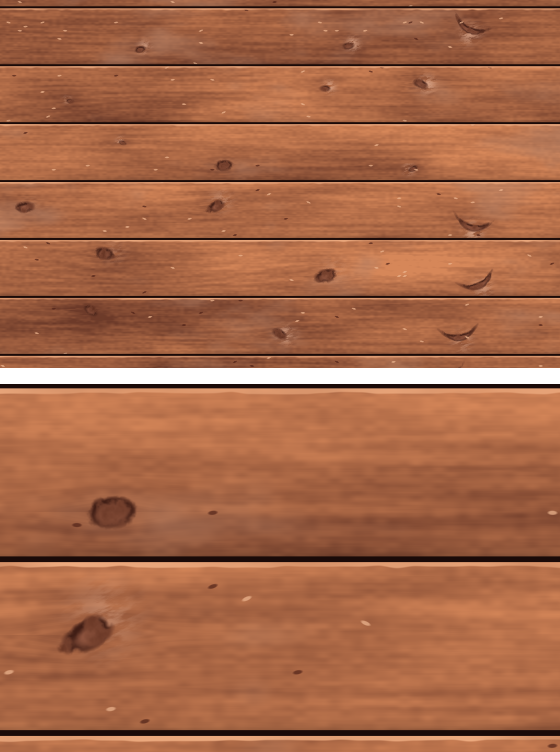
Top, the full canvas; bottom, a detail of the centre.
A Shadertoy shader for this texture:

```glsl
// Horizontal stained pine planks with dark seams, lit upper edges and worn knots.
// Each plank gets its own tone and stretched-noise grain; a loop adds three
// hashed knots or crescent scars per plank, which also bend the grain lines.

const float PITCH = 0.1574;   // plank height as a share of the canvas height

float hash(vec2 p) {
    vec3 q = fract(vec3(p.xyx) * 0.1031);
    q += dot(q, q.yzx + 33.33);
    return fract((q.x + q.y) * q.z);
}

float noise(vec2 p) {
    vec2 i = floor(p), f = fract(p);
    f = f * f * (3.0 - 2.0 * f);
    return mix(mix(hash(i), hash(i + vec2(1, 0)), f.x),
               mix(hash(i + vec2(0, 1)), hash(i + vec2(1, 1)), f.x), f.y);
}

float fbm(vec2 p) {
    float sum = 0.0, amp = 0.53;
    for (int i = 0; i < 4; i++) {
        sum += amp * noise(p);
        p = p * 2.03 + 19.7;
        amp *= 0.5;
    }
    return sum;
}

vec3 woodColor(float t) {
    vec3 dark = vec3(0.49, 0.275, 0.19), mid = vec3(0.65, 0.39, 0.26);
    vec3 light = vec3(0.80, 0.50, 0.33);
    return t < 0.5 ? mix(dark, mid, clamp(t * 2.0, -0.4, 1.0))
                   : mix(mid, light, min(t * 2.0 - 1.0, 1.25));
}

void mainImage(out vec4 fragColor, in vec2 fragCoord) {
    float px = 1.0 / iResolution.y;
    vec2 p = fragCoord * px;
    float row = (p.y - 0.0357) / PITCH;
    float id = floor(row);
    float below = fract(row) * PITCH;          // distance to the lower seam
    float above = PITCH - below;               // distance to the upper seam
    vec2 q = vec2(p.x, below - 0.5 * PITCH);
    vec2 shift = vec2(id * 17.3 + 40.0, id * 9.1 + 60.0);

    // Knots and scars: gather masks first, so that the grain can bend
    float bend = 0.0, stain = 0.0, core = 0.0, rim = 0.0, pale = 0.0;
    float ragged = fbm(q * 70.0 + shift);
    for (int k = 0; k < 3; k++) {
        vec2 seed = vec2(id + 23.0, float(k) * 5.0 + 11.0);
        float h = hash(seed + 3.7), kind = hash(seed + 8.2);
        bool scar = kind > 0.74;
        vec2 c = vec2((float(k) + 0.1 + 0.8 * hash(seed)) * 0.508,
                      (hash(seed + 1.3) - 0.5) * 0.095);
        float r = scar ? 0.011 : mix(0.005, 0.018, h * h);
        float a = (hash(seed + 5.1) - 0.5) * 1.3;
        vec2 o = (q - c) / r;
        vec2 d = mat2(cos(a), -sin(a), sin(a), cos(a)) * o;
        if (scar) d.y -= 0.11 * d.x * d.x - 0.6;
        float e = length(d * (scar ? vec2(0.24, 1.25) : vec2(0.58, 1.0)));
        e += (ragged - 0.5) * 0.7;
        float soft = 0.12 + px / r;
        float inside = 1.0 - smoothstep(1.0 - soft, 1.0 + soft, e);
        core = max(core, inside);
        rim = max(rim, inside * smoothstep(0.35, 0.95, e + 0.25 * d.y));
        stain += exp(-dot(o, o) * 0.025) * 0.35;
        vec2 side = d - vec2(scar ? 0.5 : 1.6 * sign(h - 0.4), scar ? -1.0 : 0.5);
        float halo = exp(-dot(side, side) * (scar ? 0.18 : 0.22));
        pale = max(pale, halo * smoothstep(0.12, 0.75, hash(seed + 6.6)));
        bend += r * sign(o.y) * exp(-dot(o * vec2(0.25, 0.5), o * vec2(0.25, 0.5)));
    }

    // Broad tone, long fibres and faint growth rings
    float y = q.y - bend * 0.8;
    float tone = 0.5 + 0.5 * cos((id - 2.0) * 0.9);
    float blotch = fbm(p * vec2(2.3, 7.0) + shift);
    float fibre = fbm(vec2(p.x * 6.0, y * 125.0) + shift);
    float field = y * 48.0 + 5.0 * noise(vec2(p.x * 1.8, y * 9.0) + shift);
    float rings = sin(field * 6.2832);
    float t = 0.53 + 0.36 * (tone - 0.5) + 1.45 * (blotch - 0.5)
            + 0.55 * (fibre - 0.5) + 0.06 * rings - 0.55 * stain;
    t += 0.22 * (noise(p * vec2(95.0, 190.0)) - 0.5);
    vec3 col = woodColor(t);

    // Chalky wear: bleached patches and streaked halos beside the knots
    float worn = smoothstep(0.56, 0.82, fbm(p * vec2(4.0, 9.0) + shift + 31.0));
    col = mix(col, vec3(0.70, 0.50, 0.40), 0.55 * worn);
    float streak = smoothstep(0.32, 0.68, fbm(vec2(q.x + q.y, q.y - q.x * 0.4)
                 * vec2(45.0, 150.0) + shift));
    col = mix(col, vec3(0.88, 0.68, 0.57), 0.8 * pale * streak);

    // Knot wood with a nearly black, broken rim
    vec3 heart = mix(vec3(0.34, 0.16, 0.10), vec3(0.62, 0.38, 0.29), ragged);
    col = mix(col, heart, core * 0.9);
    col = mix(col, vec3(0.20, 0.08, 0.055), rim * smoothstep(0.3, 0.6, ragged) * 0.85);

    // Sparse pale chips and dark pores
    vec2 cell = p * vec2(65.0, 90.0), ci = floor(cell);
    float chip = hash(ci + 71.0);
    vec2 cd = fract(cell) - 0.5;
    cd.y += cd.x * (hash(ci + 5.0) - 0.5);
    float dotMask = 1.0 - smoothstep(0.12, 0.22 + 60.0 * px, length(cd * vec2(0.75, 1.2)));
    col = mix(col, vec3(0.92, 0.70, 0.55), dotMask * step(0.991, chip) * 0.75);
    col = mix(col, vec3(0.31, 0.13, 0.09), dotMask * step(chip, 0.004) * 0.7);

    // Shaded lower edge, lit and chipped upper edge, then the seam itself
    col *= 1.0 - 0.3 * exp(-below / 0.005);
    float edgeWidth = 0.0058 + 0.0022 * noise(vec2(p.x * 60.0, id * 7.0 + 50.0));
    float lit = 1.0 - smoothstep(edgeWidth - px, edgeWidth + px, above);
    col = mix(col, vec3(0.93, 0.67, 0.50), lit * (0.5 + 0.5 * noise(vec2(p.x * 14.0, id + 30.0))));
    float seam = 1.0 - smoothstep(0.0026 - 0.6 * px, 0.0026 + 0.6 * px, min(below, above));
    col = mix(col, vec3(0.10, 0.04, 0.03), seam);

    fragColor = vec4(col, 1.0);
}
```
